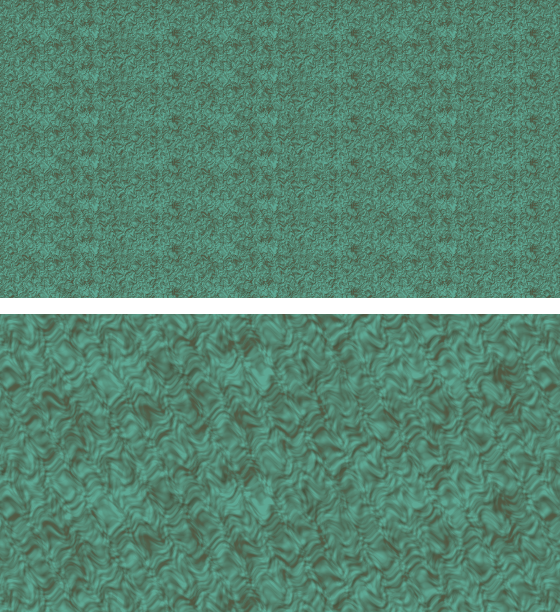
Top, the full canvas; bottom, a detail of the centre.
Write a Shadertoy shader that draws this pattern.

```glsl
// Weathered verdigris copper: a crusty embossed tile with pale and dark patches, repeated in rows.

const float TAU = 6.2831853;

vec2 hash2(vec2 p) {
    return fract(sin(vec2(dot(p, vec2(127.1, 311.7)), dot(p, vec2(269.5, 183.3)))) * 43758.55);
}

// Cellular noise that wraps after one tile; count = cells across and down.
float cells(vec2 tile, vec2 count) {
    vec2 p = tile * count, base = floor(p);
    float nearest = 2.0;
    for (int y = -1; y <= 1; y++)
    for (int x = -1; x <= 1; x++) {
        vec2 cell = base + vec2(x, y);
        vec2 seed = cell + hash2(mod(cell, count) + count);
        nearest = min(nearest, length(seed - p));
    }
    return nearest;
}

// Layered sines bend the grain without breaking the repeat.
vec2 warp(vec2 t) {
    vec2 a = TAU * t;
    return t + vec2(0.006 * sin(3.0 * a.y + 4.0 * a.x) + 0.004 * sin(17.0 * a.x - 2.0 * a.y),
                    0.030 * sin(11.0 * a.x + a.y) + 0.018 * sin(23.0 * a.x - 3.0 * a.y));
}

float crust(vec2 t) {
    return 0.6 * cells(t, vec2(50, 13)) + 0.4 * cells(t, vec2(96, 25));
}

// Soft ellipse centred on a point of the repeating tile.
float patchAt(vec2 t, vec2 centre, vec2 radius) {
    vec2 d = (fract(t - centre + 0.5) - 0.5) / radius;
    return exp(-dot(d, d));
}

void mainImage(out vec4 fragColor, in vec2 fragCoord) {
    vec2 uv = fragCoord / iResolution.xy;
    vec2 tile = vec2(uv.x * 3.13, (1.0 - uv.y) * 6.9);
    vec2 bent = warp(tile);

    // Broad stains, crust and light from the upper left
    float stain = cells(bent, vec2(22, 6)) - 0.48;
    float height = crust(bent);
    float relief = crust(bent + vec2(0.006, 0.022)) - height;
    float tone = 0.55 - 0.55 * stain - 0.55 * (height - 0.48) + 0.95 * relief;

    // Three pale scalloped patches per tile, each with a dark one beside it
    for (int i = 0; i < 3; i++) {
        float x = 0.265 + 0.245 * float(i) + (i == 2 ? 0.123 : 0.0);
        float pale = patchAt(bent, vec2(x, 0.73), vec2(0.065, 0.13));
        float scallop = sin(TAU * 40.0 * tile.x) * sin(TAU * 9.0 * tile.y);
        tone += pale * (0.22 + 0.13 * scallop);
        tone -= 0.38 * patchAt(bent, vec2(x + 0.10, 0.74), vec2(0.036, 0.09));
    }

    // Brown band and a broken row of small hooked dashes
    float band = patchAt(vec2(0.0, bent.y), vec2(0.0, 0.07), vec2(1.0, 0.17));
    float row = patchAt(vec2(0.0, bent.y), vec2(0.0, 0.51), vec2(1.0, 0.045));
    float dash = smoothstep(-0.3, 0.7, sin(TAU * (41.0 * tile.x + 1.5 * tile.y)));
    float broken = smoothstep(-0.5, 0.4, sin(TAU * 5.0 * tile.x) + 0.6 * sin(TAU * 8.0 * tile.x));
    tone -= 0.12 * band + 0.32 * row * dash * broken;
    tone += 0.05 * (0.5 - uv.y);

    // Patina from dark olive to pale teal, rust in the low spots
    tone = clamp(tone, -0.12, 1.12);
    vec3 colour = mix(vec3(0.28, 0.36, 0.28), vec3(0.33, 0.51, 0.43), smoothstep(-0.1, 0.6, tone));
    colour = mix(vec3(0.28, 0.36, 0.28), vec3(0.36, 0.63, 0.55), tone);
    float rust = smoothstep(0.35, 0.0, tone) * smoothstep(0.0, 0.2, stain + 0.15 * band);
    colour = mix(colour, vec3(0.36, 0.36, 0.27), 0.5 * rust);
    fragColor = vec4(colour, 1.0);
}
```
